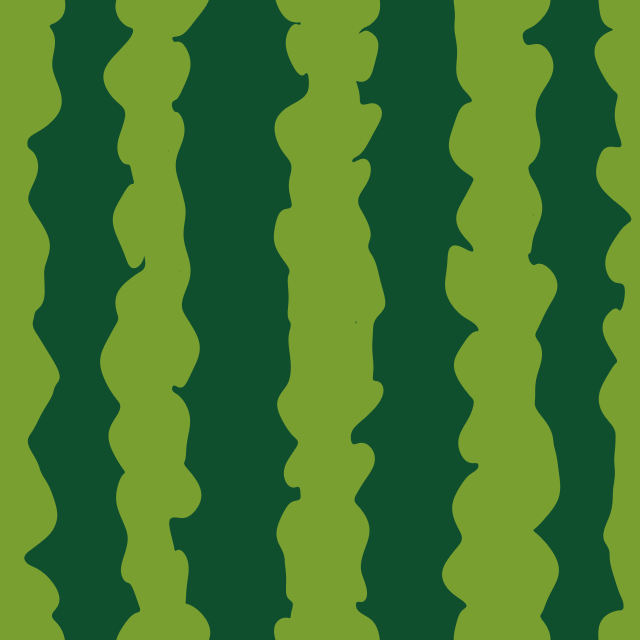
A Shadertoy shader for this pattern:

```glsl
// Watermelon rind: four light vertical stripes with ragged, lobed edges on dark green.
// Each stripe edge is a wandering line merged with randomly sized, sheared ellipses;
// all positions wrap, so the square tiles in both directions.

const float TAU = 6.2831853;
const int STRIPES = 4;
const vec3 DARK_GREEN = vec3(0.063, 0.310, 0.176);
const vec3 LIGHT_GREEN = vec3(0.475, 0.624, 0.190);

// Stripe centres and core half widths, in canvas units
const float CENTRES[4] = float[4](0.012, 0.240, 0.510, 0.785);
const float CORES[4] = float[4](0.034, 0.031, 0.040, 0.037);

float hash(vec2 cell, float salt) {
    vec3 p = fract(vec3(cell, salt) * vec3(0.1031, 0.1137, 0.0973));
    p += dot(p, p.yzx + 33.33);
    return fract((p.x + p.y) * p.z);
}

float smoothMin(float a, float b, float k) {
    float h = max(k - abs(a - b), 0.0) / k;
    return min(a, b) - 0.25 * k * h * h;
}

float ellipseDistance(vec2 p, vec2 radii) {
    float scaled = length(p / radii);
    float slope = length(p / (radii * radii));
    return scaled * (scaled - 1.0) / max(slope, 0.001);
}

// Slow periodic drift of an edge
float wander(float y, float id) {
    float a = hash(vec2(id, 3.0), 5.0);
    float b = hash(vec2(id, 7.0), 9.0);
    return 0.008 * sin(TAU * (2.0 * y + a)) + 0.005 * sin(TAU * (5.0 * y + b));
}

// One lobe; p is relative to its place on the edge line, skew scales its irregularity
float lobeDistance(vec2 p, vec2 key, float spacing, float skew) {
    float size = hash(key, 1.0);
    vec2 radii = vec2(mix(0.012, 0.046, size),
                      spacing * mix(0.38, 0.60, hash(key, 2.0)));
    p.x -= 0.012 * hash(key, 5.0);
    p.y -= skew * spacing * 0.5 * (hash(key, 3.0) - 0.5);
    p.y += skew * p.x * 1.9 * (hash(key, 4.0) - 0.5);
    return ellipseDistance(p, radii);
}

// Signed distance to one edge: x points outward from the stripe core
float edgeDistance(vec2 p, float id) {
    int count = 9 + int(3.0 * hash(vec2(id, 1.0), 11.0));
    float spacing = 1.0 / float(count);
    int cell = int(floor(p.y * float(count) + 0.5));
    p.x -= wander(p.y, id);
    float d = p.x;
    for (int i = cell - 2; i <= cell + 2; i++) {
        int wrapped = (i + 2 * count) % count;
        vec2 key = vec2(id, float(wrapped) + 1.0);
        vec2 local = vec2(p.x, p.y - float(i) * spacing);
        float skew = wrapped == 0 ? 0.0 : 1.0; // upright lobe across the seam
        float blend = mix(0.002, 0.024, hash(key, 6.0));
        d = smoothMin(d, lobeDistance(local, key, spacing, skew), blend);
    }
    return d;
}

float stripeDistance(vec2 p, int i) {
    float x = fract(p.x - CENTRES[i] + 0.5) - 0.5;
    float id = 2.0 * float(i) + 1.0;
    float left = edgeDistance(vec2(-x - CORES[i], p.y), id);
    float right = edgeDistance(vec2(x - CORES[i], p.y), id + 1.0);
    return max(left, right);
}

// Whole-number waves bend the lobes; the vertical part vanishes at the seam
vec2 bend(vec2 p) {
    float seam = sin(0.5 * TAU * p.y);
    return p + vec2(0.005 * sin(TAU * 9.0 * p.y + 2.0 * TAU * p.x),
                    0.008 * seam * seam * sin(TAU * (7.0 * p.x + 3.0 * p.y)));
}

void mainImage(out vec4 fragColor, in vec2 fragCoord) {
    vec2 uv = fragCoord / iResolution.xy;
    vec2 p = bend(uv);

    // Union of all light stripes
    float d = 1.0;
    for (int i = 0; i < STRIPES; i++) d = min(d, stripeDistance(p, i));

    // Two-tone fill, one pixel of antialiasing whatever the local slope
    float slope = length(vec2(dFdx(d), dFdy(d)));
    float light = clamp(0.5 - d / max(slope, 0.00001), 0.0, 1.0);
    fragColor = vec4(mix(DARK_GREEN, LIGHT_GREEN, light), 1.0);
}
```
